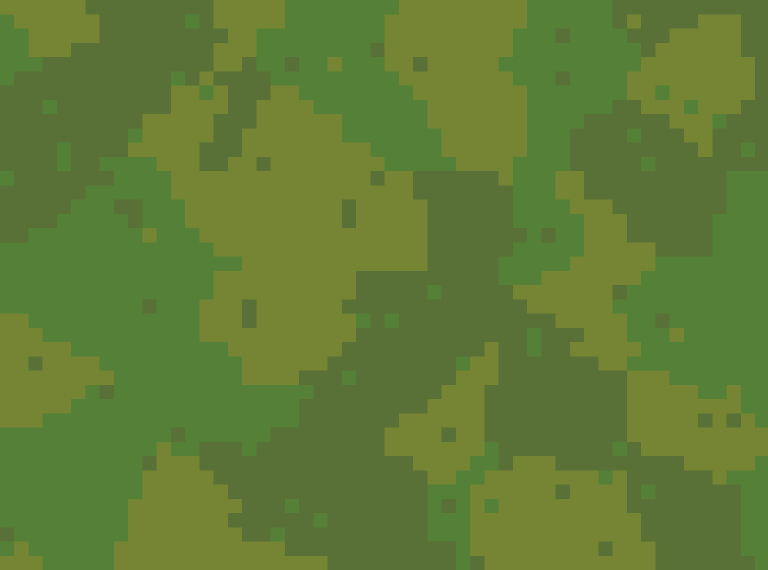
This texture is drawn by a Shadertoy shader. Its source:

```glsl
const vec3 OLIVE = vec3(0.463, 0.522, 0.200);
const vec3 MOSS = vec3(0.349, 0.439, 0.210);
const vec3 GRASS = vec3(0.330, 0.502, 0.218);

float hash(vec2 p, float salt) {
    vec3 q = fract(vec3(p.xyx + salt * 17.3) * vec3(0.1031, 0.1030, 0.0973));
    q += dot(q, q.yzx + 33.33);
    return fract((q.x + q.y) * q.z);
}

float valueNoise(vec2 p, float salt) {
    vec2 i = floor(p), f = fract(p);
    f = f * f * (3.0 - 2.0 * f);
    float low = mix(hash(i, salt), hash(i + vec2(1, 0), salt), f.x);
    float high = mix(hash(i + vec2(0, 1), salt), hash(i + vec2(1, 1), salt), f.x);
    return mix(low, high, f.y);
}

// Deals the three kinds in shuffled runs of three, which keeps their shares even
int seedKind(vec2 id) {
    float x = id.x + id.y + 60.0;
    float run = floor((x + 0.5) / 3.0);
    vec2 key = vec2(run, id.y);
    int start = int(hash(key, 3.0) * 3.0);
    int stride = hash(key, 4.0) < 0.5 ? 1 : 2;
    return (start + stride * int(x - 3.0 * run + 0.5)) % 3;
}

// Kind of the nearest weighted seed: 0 olive, 1 moss, 2 grass
int patchKind(vec2 tile) {
    vec2 warp = vec2(valueNoise(tile / 4.5, 5.0), valueNoise(tile / 4.5, 6.0)) - 0.5;
    vec2 ragged = vec2(hash(tile, 7.0), hash(tile, 8.0)) - 0.5;
    vec2 p = (tile + 4.5 * warp + 0.7 * ragged) / 7.2;
    vec2 base = floor(p);
    float best = 1e3;
    int kind = 0;
    for (int y = -1; y <= 1; y++)
    for (int x = -1; x <= 1; x++) {
        vec2 id = base + vec2(x, y);
        vec2 seed = id + 0.1 + 0.8 * vec2(hash(id, 1.0), hash(id, 2.0));
        int k = seedKind(id);
        float weight = k == 0 ? 0.04 : (k == 1 ? 0.0 : -0.10);
        float d = length(p - seed) - weight;
        if (d < best) {
            best = d;
            kind = k;
        }
    }
    return kind;
}

vec3 tileColor(vec2 tile) {
    int kind = patchKind(tile);

    // Lone specks of another kind
    if (hash(tile, 9.0) < 0.036) {
        float pick = hash(tile, 10.0);
        if (kind == 0) kind = pick < 0.7 ? 1 : 2;
        else if (kind == 1) kind = pick < 0.94 ? 2 : 0;
        else kind = pick < 0.85 ? 1 : 0;
    }
    return kind == 0 ? OLIVE : (kind == 1 ? MOSS : GRASS);
}

void mainImage(out vec4 fragColor, in vec2 fragCoord) {
    // Forty rows of square tiles, averaged over four subsamples
    vec3 color = vec3(0.0);
    for (int s = 0; s < 4; s++) {
        vec2 offset = vec2(s % 2, s / 2) * 0.5 - 0.25;
        color += tileColor(floor((fragCoord + offset) / iResolution.y * 40.0));
    }
    fragColor = vec4(color / 4.0, 1.0);
}
```
